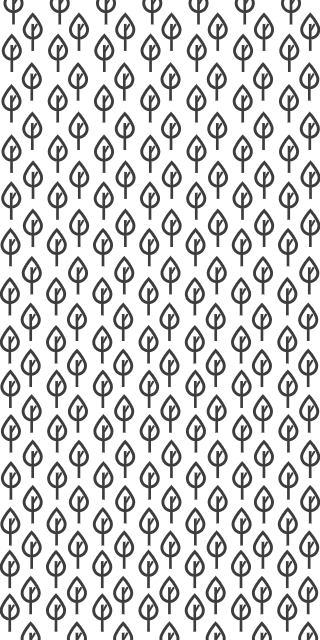
Give the GLSL for this pattern, as a Shadertoy shader.

```glsl
#define UNITS 384.0        // drawing units across the canvas width
#define COLUMN_PITCH 55.5
#define ROW_PITCH 56.2
#define ROWS 14
#define LEAF_RADIUS 12.0
#define LEAF_RISE 20.6     // from bulb centre up to the tip
#define LEAF_LINE 3.5
#define STEM_LINE 3.2
#define BRANCH_LINE 2.5
#define INK vec3(0.245, 0.24, 0.24)
#define PAPER vec3(1.0)

const float PI = 3.14159265;

float segment(vec2 p, vec2 a, vec2 b) {
    vec2 ab = b - a;
    return length(p - a - ab * clamp(dot(p - a, ab) / dot(ab, ab), 0.0, 1.0));
}

float box(vec2 p, vec2 halfSize) {
    vec2 q = abs(p) - halfSize;
    return length(max(q, 0.0)) + min(max(q.x, q.y), 0.0);
}

// Round bulb whose sides continue as wide tangent arcs meeting at the tip
float teardrop(vec2 p) {
    p.x = abs(p.x);
    vec2 joint = vec2(cos(0.436), sin(0.436));
    float reach = (LEAF_RISE * LEAF_RISE - LEAF_RADIUS * LEAF_RADIUS)
                / (2.0 * (LEAF_RADIUS - LEAF_RISE * joint.y));
    bool onSide = joint.x * p.y > joint.y * p.x;
    return onSide ? length(p + reach * joint) - reach - LEAF_RADIUS
                  : length(p) - LEAF_RADIUS;
}

// Outlined leaf with stem and one branch; origin at the bulb centre, y up
float leaf(vec2 p) {
    float outline = abs(teardrop(p) + 0.5 * LEAF_LINE) - 0.5 * LEAF_LINE;
    float stem = box(p - vec2(0.0, -9.3), vec2(0.5 * STEM_LINE, 16.2));
    float branch = segment(p, vec2(0.0, -2.0), vec2(4.8, 6.0)) - 0.5 * BRANCH_LINE;
    return min(outline, min(stem, branch));
}

// Tip of the first leaf in a row, measured from the top left;
// layered sines give each row its uneven spacing and sideways drift
vec2 rowTip(float row, float set) {
    float arch = PI * row / float(ROWS - 1);
    float sway = mix(0.8, 1.4, set) * cos(PI / 3.0 * (row - 9.5));
    float lean = mix(4.5, 2.5, set) * exp(-0.6 * row);
    float wobble = mix(1.8 * cos(1.61 * (row - 3.0)), 2.0 * sin(2.0 * arch), set);
    float x = mix(12.4, 38.0, set) + sway + lean;
    float y = mix(-17.0, 15.0, set) + ROW_PITCH * row
            + mix(12.0, 10.5, set) * sin(arch) + wobble;
    return vec2(x, y);
}

void mainImage(out vec4 fragColor, in vec2 fragCoord) {
    float pixel = UNITS / iResolution.x;
    vec2 p = vec2(fragCoord.x, iResolution.y - fragCoord.y) * pixel;

    // Two interleaved sets of columns, each repeated across
    float d = UNITS;
    for (int set = 0; set < 2; set++) {
        for (int row = 0; row < ROWS; row++) {
            vec2 q = p - rowTip(float(row), float(set));
            q.x = (fract(q.x / COLUMN_PITCH + 0.5) - 0.5) * COLUMN_PITCH;
            d = min(d, leaf(vec2(q.x, LEAF_RISE - q.y)));
        }
    }

    float coverage = clamp(0.5 - d / pixel, 0.0, 1.0);
    fragColor = vec4(mix(PAPER, INK, coverage), 1.0);
}
```
